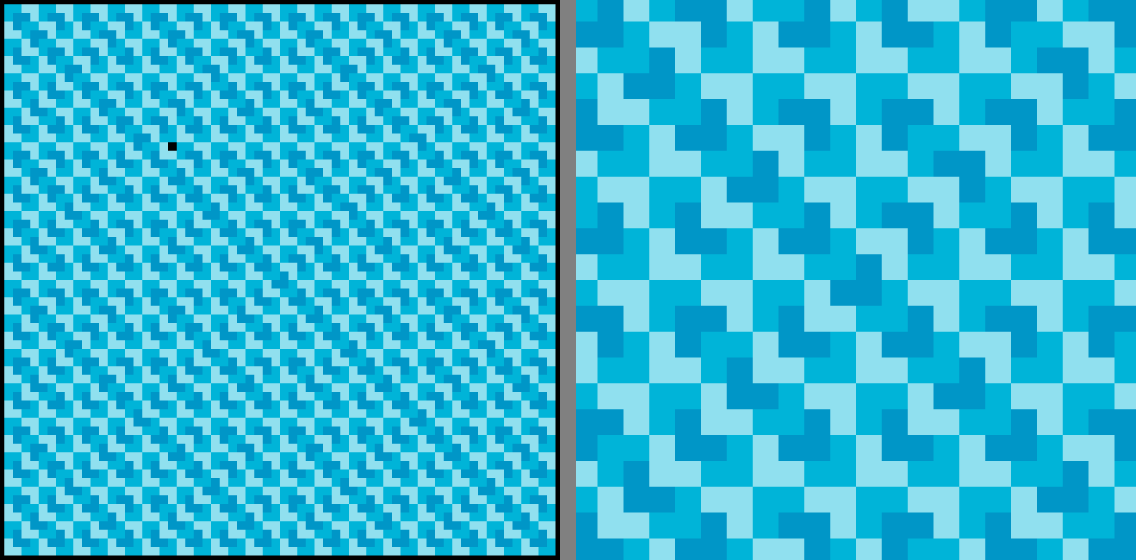
Left: the whole. Right: its middle third, enlarged.
A WebGL 2 fragment shader for this pattern:

```glsl
#version 300 es
precision highp float;
// Tiling of a 64 by 64 board, less one cell, with L-shaped trominoes.
// Each cell walks down the quadrants of the board until it meets the tromino
// that covers it; the level of that tromino decides its colour.

#define BOARD_CELLS 64
#define HOLE_CELL ivec2(19, 16)
#define BORDER_WIDTH (1.0 / 128.0)
#define SAMPLES_PER_AXIS 4
#define INK vec3(0.0, 0.0, 0.0)
#define DEEP_BLUE vec3(0.0, 0.588, 0.78)
#define MID_BLUE vec3(0.0, 0.706, 0.847)
#define PALE_BLUE vec3(0.565, 0.878, 0.937)

uniform vec2 u_resolution;
out vec4 fragColor;

// Size of the square whose central tromino covers the cell; 0 for the hole.
int trominoLevel(ivec2 cell) {
    ivec2 corner = ivec2(0);
    ivec2 hole = HOLE_CELL;
    for (int size = BOARD_CELLS; size >= 2; size /= 2) {
        ivec2 middle = corner + size / 2;
        ivec2 cellSide = ivec2(greaterThanEqual(cell, middle));
        ivec2 holeSide = ivec2(greaterThanEqual(hole, middle));
        if (cellSide != holeSide) {
            // The tromino takes the innermost cell of this quadrant.
            ivec2 innermost = middle - 1 + cellSide;
            if (cell == innermost) return size;
            hole = innermost;
        }
        corner += cellSide * (size / 2);
    }
    return 0;
}

// Colour at a point of the unit square, with rows counted from the top.
vec3 boardColor(vec2 point) {
    vec2 board = (point - BORDER_WIDTH) / (1.0 - 2.0 * BORDER_WIDTH);
    if (any(lessThan(board, vec2(0.0))) || any(greaterThanEqual(board, vec2(1.0)))) return INK;

    ivec2 cell = ivec2(board * float(BOARD_CELLS));
    int level = trominoLevel(cell);
    if (level == 0) return INK;
    if (level > 2) return DEEP_BLUE;

    // The smallest trominoes alternate like a checkerboard.
    ivec2 block = cell / 2;
    return ((block.x + block.y) & 1) == 0 ? MID_BLUE : PALE_BLUE;
}

void main() {
    float side = min(u_resolution.x, u_resolution.y);
    vec2 pixel = gl_FragCoord.xy - 0.5 * u_resolution;

    // Average a grid of samples to smooth the edges.
    vec3 total = vec3(0.0);
    for (int j = 0; j < SAMPLES_PER_AXIS; j++) {
        for (int i = 0; i < SAMPLES_PER_AXIS; i++) {
            vec2 offset = (vec2(i, j) + 0.5) / float(SAMPLES_PER_AXIS) - 0.5;
            vec2 point = (pixel + offset) / side + 0.5;
            total += boardColor(vec2(point.x, 1.0 - point.y));
        }
    }
    fragColor = vec4(total / float(SAMPLES_PER_AXIS * SAMPLES_PER_AXIS), 1.0);
}
```
